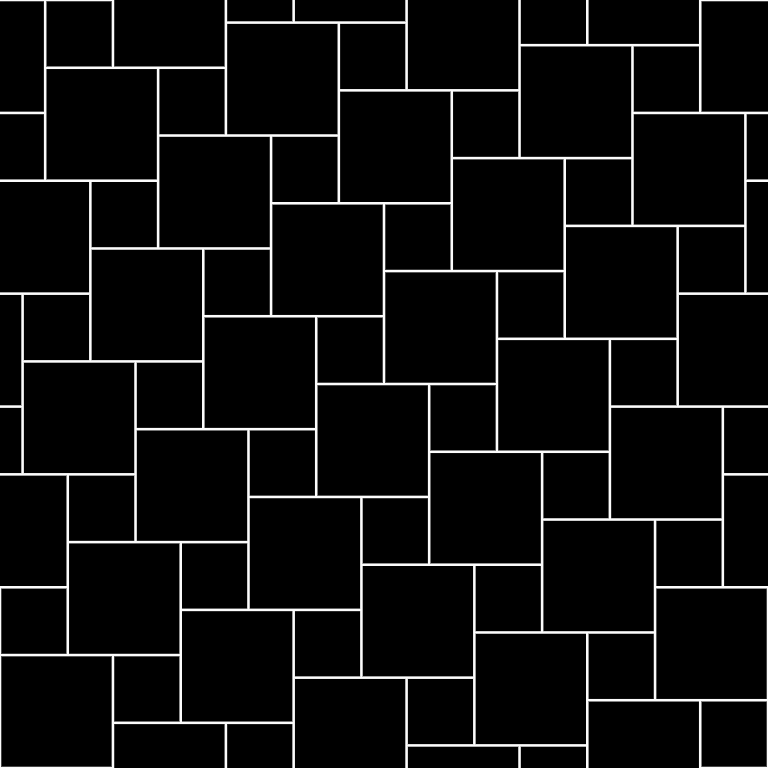
Write a three.js fragment shader that draws this pattern.

```glsl
varying vec2 vUv;

#define LARGE 5.0          // side of the large square, in grid units
#define SMALL 3.0          // side of the small square, in grid units
#define SPAN 34.0          // grid units across the canvas
#define LINE_WIDTH 0.114   // in grid units
#define TILE_COLOR vec3(0.0)
#define LINE_COLOR vec3(0.99)

// Signed distance to an axis-aligned square centred on the origin
float squareDistance(vec2 p, float side) {
  vec2 d = abs(p) - 0.5 * side;
  return length(max(d, 0.0)) + min(max(d.x, d.y), 0.0);
}

// Distance to the nearest outline of a large square;
// the gaps between large squares form the small ones
float outlineDistance(vec2 p) {
  vec2 stepA = vec2(LARGE, -SMALL);
  vec2 stepB = vec2(SMALL, LARGE);
  vec2 q = p - 0.5 * LARGE;
  vec2 cell = floor(vec2(dot(q, stepA), dot(q, stepB)) / dot(stepA, stepA) + 0.5);

  float nearest = SPAN;
  for (int j = -1; j <= 1; j++) {
    for (int i = -1; i <= 1; i++) {
      vec2 index = cell + vec2(float(i), float(j));
      vec2 center = index.x * stepA + index.y * stepB;
      nearest = min(nearest, abs(squareDistance(q - center, LARGE)));
    }
  }
  return nearest;
}

void main() {
  vec2 p = vUv * SPAN;
  float pixel = fwidth(p.x);
  float line = clamp((0.5 * LINE_WIDTH - outlineDistance(p)) / pixel + 0.5, 0.0, 1.0);
  gl_FragColor = vec4(mix(TILE_COLOR, LINE_COLOR, line), 1.0);
}
```
